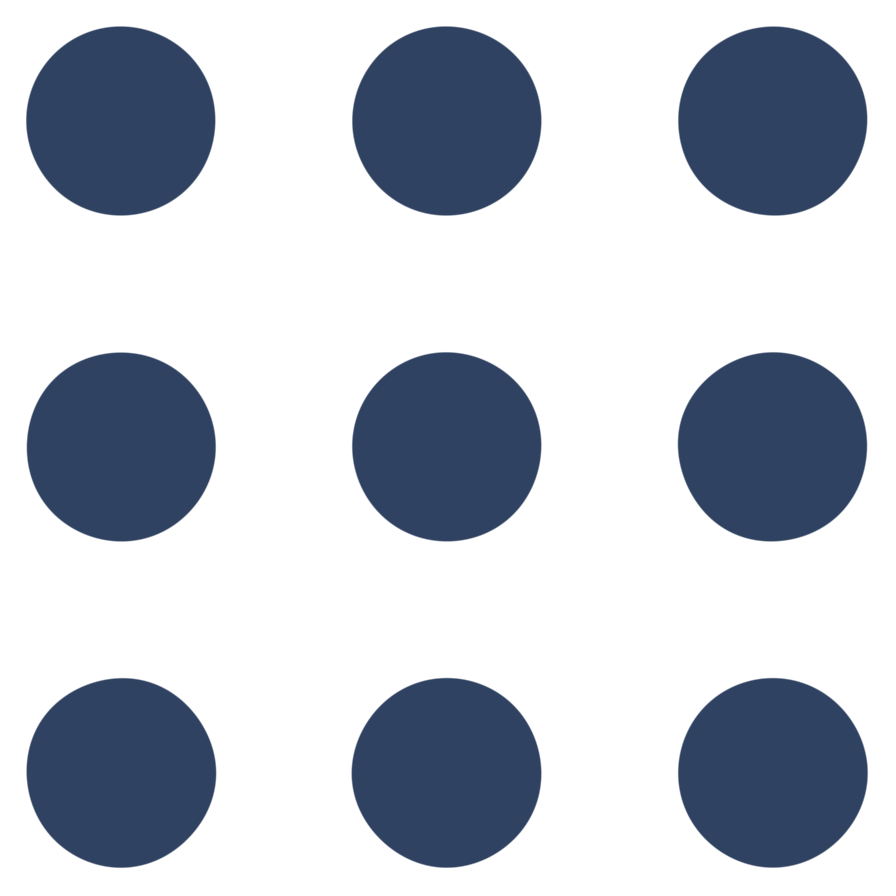
Give the GLSL for this pattern, as a three.js fragment shader.

```glsl
// Three by three grid of large navy dots on white, with wide gaps.
// Each cell measures the distance to its own dot, whose outline is
// bent very slightly by hashed angular waves so no two are identical.

#define PITCH 0.3637
#define GRID_CENTER vec2(0.4987, 0.5013)
#define RADIUS 0.1056
#define WOBBLE 0.0006
#define EDGE 0.0011
#define NAVY vec3(0.19, 0.26, 0.38)
#define PAPER vec3(1.0)
#define TAU 6.28319

varying vec2 vUv;

float hash(vec2 p) {
  return fract(sin(dot(p, vec2(127.1, 311.7))) * 43758.5453);
}

// Signed distance to a dot with a faintly uneven outline
float dotDistance(vec2 p, vec2 cell) {
  float angle = atan(p.y, p.x);
  float wave = 0.0;
  for (int i = 0; i < 3; i++) {
    float lobes = float(i) + 3.0;
    float phase = TAU * hash(cell + lobes * 7.3);
    wave += sin(angle * lobes + phase) / 3.0;
  }
  float amount = WOBBLE * (0.4 + 1.2 * hash(cell + 19.0));
  return length(p) - RADIUS - amount * wave;
}

void main() {
  // Cell index and position relative to the nearest dot centre
  vec2 grid = (vUv - GRID_CENTER) / PITCH;
  vec2 cell = floor(grid + 0.5);
  vec2 local = (grid - cell) * PITCH;

  // Dot coverage with a soft rim
  float d = dotDistance(local, cell);
  float ink = 1.0 - smoothstep(-EDGE, EDGE, d);
  gl_FragColor = vec4(mix(PAPER, NAVY, ink), 1.0);
}
```
